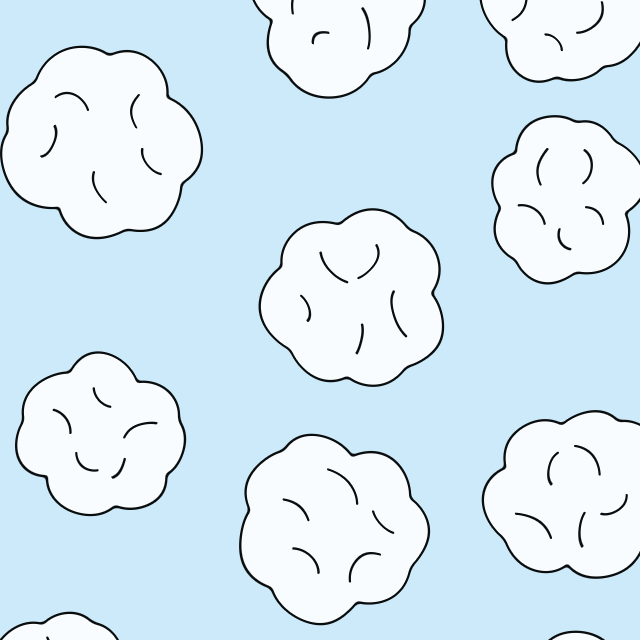
Reproduce this pattern procedurally as a WebGL 1 fragment shader.

```glsl
precision highp float;
// Hand-drawn white clouds with thin black outlines on a pale blue sky.
// Each cell of a staggered grid holds one cloud: a ring of round lobes
// around an elliptic core, with a few short curved crease strokes inside.

uniform vec2 u_resolution;

const float TAU = 6.2831853;
const vec2 CELL = vec2(0.375, 0.41);
const float LINE_HALF_WIDTH = 0.0018;
const float LOBES = 7.0;
const float CREASES = 5.0;

const vec3 SKY = vec3(0.804, 0.918, 0.980);
const vec3 CLOUD = vec3(0.973, 0.988, 1.0);
const vec3 INK = vec3(0.04, 0.05, 0.05);

float hash(vec2 id, float salt) {
  return fract(sin(dot(id, vec2(127.1, 311.7)) + salt * 74.7) * 43758.55);
}

vec2 hash2(vec2 id, float salt) {
  return vec2(hash(id, salt), hash(id, salt + 0.37));
}

vec2 direction(float angle) {
  return vec2(cos(angle), sin(angle));
}

// Layered sines that make strokes look drawn by hand.
vec2 wobble(vec2 p, float phase) {
  return sin(p.yx * 23.0 + phase) + 0.5 * sin(p.yx * 47.0 + p * 19.0 + phase * 1.7);
}

float smoothMin(float a, float b, float k) {
  float h = max(k - abs(a - b), 0.0) / k;
  return min(a, b) - 0.25 * h * h * k;
}

// Signed distance to a cloud with the given half extents.
float cloudDistance(vec2 p, vec2 extent, vec2 id) {
  float lobeRadius = 0.5 * min(extent.x, extent.y);
  vec2 ring = extent - lobeRadius;
  float d = (length(p / ring) - 1.0) * min(ring.x, ring.y);
  float turn = hash(id, 5.0);
  for (float i = 0.0; i < LOBES; i++) {
    float angle = TAU * (i + turn + 0.45 * hash(id, 10.0 + i)) / LOBES;
    float radius = lobeRadius * mix(0.8, 1.0, hash(id, 20.0 + i));
    d = smoothMin(d, length(p - ring * direction(angle)) - radius, 0.006);
  }
  return d;
}

// Distance to an arc through the origin, symmetric about the y axis.
float arcDistance(vec2 p, float radius, float aperture) {
  p.y += radius;
  p.x = abs(p.x);
  vec2 end = vec2(sin(aperture), cos(aperture));
  bool beyondEnd = end.y * p.x > end.x * p.y;
  return beyondEnd ? length(p - end * radius) : abs(length(p) - radius);
}

// Distance to the nearest crease, strokes spread around the cloud's middle.
float creaseDistance(vec2 p, vec2 extent, vec2 id) {
  float d = 1.0;
  float turn = hash(id, 6.0);
  for (float i = 0.0; i < CREASES; i++) {
    vec2 shape = hash2(id, 30.0 + i);
    vec2 place = hash2(id, 40.0 + i);
    vec2 pose = hash2(id, 50.0 + i);
    float angle = TAU * (i + turn + 0.3 * place.x) / CREASES;
    vec2 q = p - extent * mix(0.38, 0.5, place.y) * direction(angle);
    q += 0.003 * wobble(q * 1.6, TAU * shape.x);

    // Mostly upright strokes, bulging to either side.
    float tilt = TAU * (0.25 + 0.36 * (pose.x - 0.5) + 0.5 * step(0.5, pose.y));
    vec2 axis = direction(tilt);
    q = vec2(dot(q, axis), dot(q, vec2(-axis.y, axis.x)));

    float halfLength = min(extent.x, extent.y) * mix(0.13, 0.26, shape.x);
    float aperture = mix(0.4, 0.95, shape.y);
    d = min(d, arcDistance(q, halfLength / aperture, aperture));
  }
  return d;
}

// Antialiased coverage of the region where d is negative.
float coverage(float d, float pixel) {
  return clamp(0.5 - d / pixel, 0.0, 1.0);
}

void main() {
  float pixel = 1.0 / u_resolution.y;
  vec2 p = gl_FragCoord.xy * pixel;
  p += 0.003 * wobble(p, 1.3);

  // Staggered columns of cells.
  p.x += 0.03;
  float column = floor(p.x / CELL.x);
  p.y += CELL.y * hash(vec2(column, 3.0), 1.0);
  vec2 id = floor(p / CELL);

  // Random size, then a random place that keeps the cloud in its cell.
  vec2 extent = 0.5 * CELL * mix(0.6, 0.95, sqrt(hash(id, 2.0)));
  extent.y *= mix(0.8, 1.0, hash(id, 3.0));
  vec2 slack = 0.48 * CELL - extent;
  vec2 local = p - (id + 0.5) * CELL - slack * (2.0 * hash2(id, 4.0) - 1.0);

  float outline = cloudDistance(local, extent, id);
  float crease = creaseDistance(local, extent, id);
  float stroke = min(abs(outline), crease) - LINE_HALF_WIDTH;

  vec3 color = mix(SKY, CLOUD, coverage(outline, pixel));
  color = mix(color, INK, coverage(stroke, pixel));
  gl_FragColor = vec4(color, 1.0);
}
```
